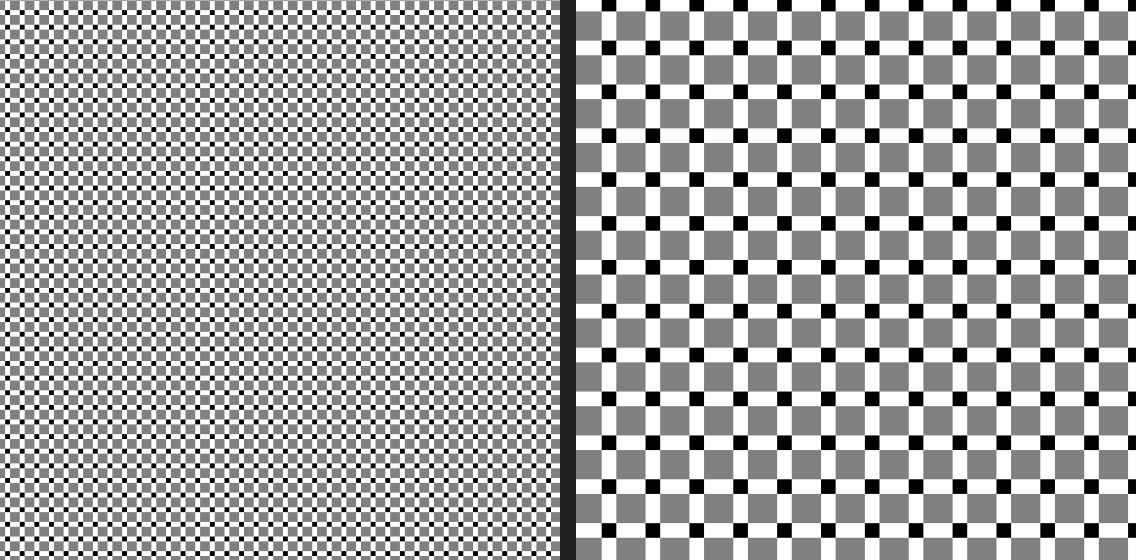
Left: the whole. Right: its middle third, enlarged.
Write a three.js fragment shader that draws this pattern.

```glsl
varying vec2 vUv;

// Coverage of stripes one third of a repeat wide, centred on whole numbers
vec2 stripes(vec2 p) {
  vec2 fromCentre = abs(fract(p + 0.5) - 0.5);
  return clamp((1.0 / 6.0 - fromCentre) / fwidth(p) + 0.5, 0.0, 1.0);
}

void main() {
  // x holds the columns, y the rows
  vec2 band = stripes(vUv * 38.3 - vec2(0.519, 0.44));

  // White bands over grey squares, black where two bands cross
  float alongColumn = mix(1.0, 0.0, band.y);
  float besideColumn = mix(0.5, 1.0, band.y);
  float shade = mix(besideColumn, alongColumn, band.x);

  gl_FragColor = vec4(vec3(shade), 1.0);
}
```
